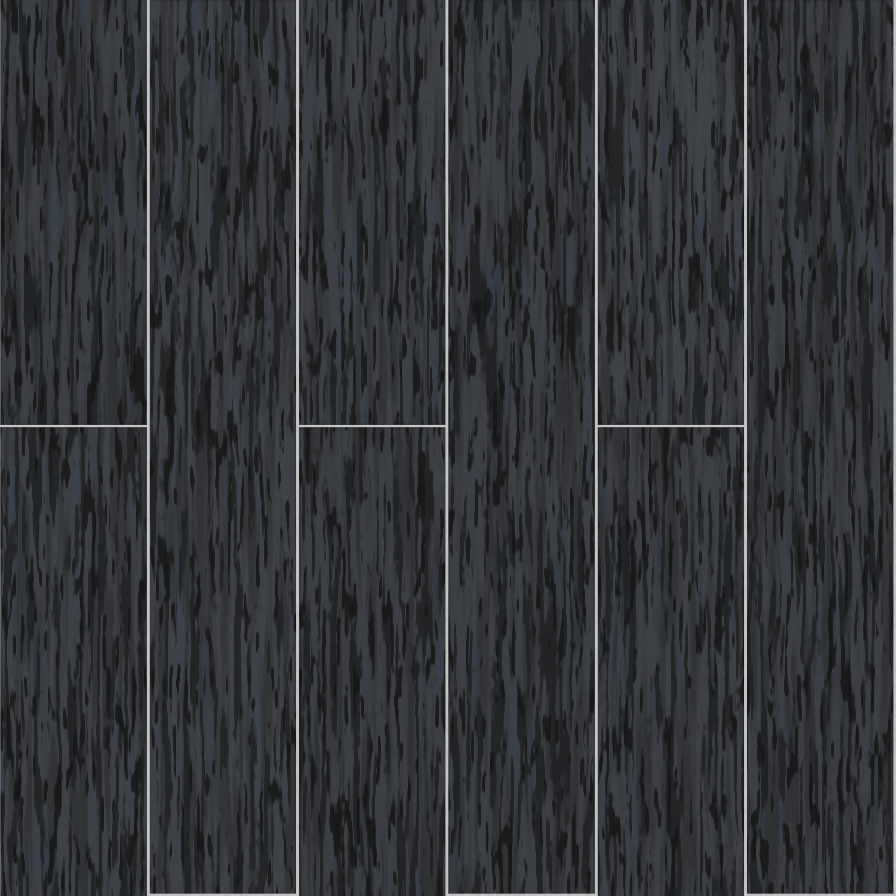
Give the GLSL for this texture, as a WebGL 2 fragment shader.

```glsl
#version 300 es
precision highp float;
uniform vec2 u_resolution;
out vec4 fragColor;

float hash(vec2 p) {
  vec3 q = fract(vec3(p.xyx) * vec3(0.1031, 0.1030, 0.0973));
  q += dot(q, q.yzx + 33.33);
  return fract((q.x + q.y) * q.z);
}

// Random value running along one upright strand, shifted so ends never align
float strand(float id, float y) {
  y += 40.0 * hash(vec2(id, 7.0));
  float cell = floor(y);
  return mix(hash(vec2(id, cell)), hash(vec2(id, cell + 1.0)), smoothstep(0.0, 1.0, y - cell));
}

// Neighbouring strands blended sideways
float fibres(vec2 p) {
  float id = floor(p.x);
  return mix(strand(id, p.y), strand(id + 1.0, p.y), smoothstep(0.15, 0.85, p.x - id));
}

vec3 woodGrain(vec2 p, float seed) {
  // Slight lean and wander of the fibres
  p.x += 0.004 * (fibres(vec2(p.x * 45.0, p.y * 13.0) + seed) - 0.5);
  p.x += 0.0012 * (fibres(vec2(p.x * 120.0, p.y * 60.0) + seed) - 0.5);
  p += seed;

  float broad = fibres(p * vec2(150.0, 7.0));
  float fine = fibres(p * vec2(290.0, 17.0) + 31.0);
  float ragged = fibres(p * vec2(340.0, 110.0) + 67.0) - 0.5;

  vec3 charcoal = vec3(0.195, 0.198, 0.208);
  vec3 slate = vec3(0.242, 0.252, 0.272);
  vec3 wood = mix(charcoal, slate, smoothstep(0.25, 0.65, 0.6 * broad + 0.4 * fine));

  // Bluish strands, dark grooves and short black pores
  float blue = smoothstep(0.68, 0.9, fibres(p * vec2(210.0, 10.0) + 91.0));
  wood = mix(wood, vec3(0.22, 0.26, 0.31), 0.55 * blue);
  float groove = smoothstep(0.56, 0.76, fibres(p * vec2(270.0, 15.0) + 13.0) + 0.22 * ragged);
  wood = mix(wood, vec3(0.125, 0.130, 0.134), 0.9 * groove);
  float pore = smoothstep(0.7, 0.86, fibres(p * vec2(230.0, 30.0) + 53.0) + 0.2 * ragged);
  wood = mix(wood, vec3(0.085), 0.85 * pore);
  return wood + 0.014 * ragged;
}

void main() {
  vec2 uv = gl_FragCoord.xy / u_resolution;
  vec2 pixel = 1.0 / u_resolution;

  // Six columns; the end joint alternates between mid height and the bottom edge
  float across = (uv.x + 0.0012) * 6.0;
  float column = floor(across);
  float joint = mod(column, 2.0) < 0.5 ? 0.5245 : 0.0013;
  float plank = floor(uv.y - joint);
  float seed = floor(80.0 * hash(vec2(column + 3.0, plank + 11.0)));

  vec3 color = woodGrain(uv, seed);
  color *= 0.97 + 0.06 * hash(vec2(seed, column + 20.0));

  // Distance to the nearest upright and level grout line
  vec2 gap = vec2(abs(fract(across + 0.5) - 0.5) / 6.0,
                  abs(fract(uv.y - joint + 0.5) - 0.5));
  vec2 halfWidth = vec2(0.00165, 0.0014);
  vec2 line = 1.0 - smoothstep(halfWidth - 0.5 * pixel, halfWidth + 0.5 * pixel, gap);
  float grout = max(line.x, line.y);

  // Thin shadow beside the grout
  vec2 shade = 1.0 - smoothstep(halfWidth, halfWidth + 0.0025, gap);
  color *= 1.0 - 0.2 * max(shade.x, shade.y);
  vec3 groutColor = vec3(0.765) + 0.03 * (hash(floor(uv * 300.0)) - 0.5);
  fragColor = vec4(mix(color, groutColor, grout), 1.0);
}
```
